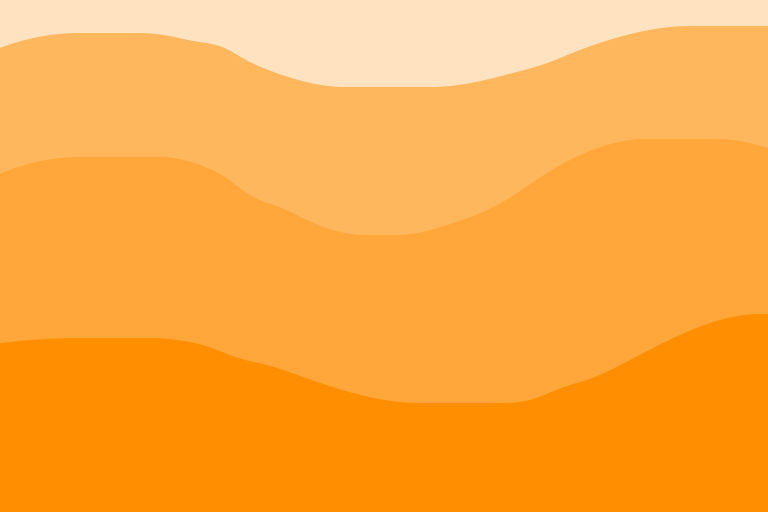
A Shadertoy shader for this background:

```glsl
// Layered orange dunes: three rolling bands rising beneath a pale cream sky.

const vec3 SKY_CREAM    = vec3(1.0, 0.886, 0.753);
const vec3 FAR_APRICOT  = vec3(1.0, 0.718, 0.369);
const vec3 MID_ORANGE   = vec3(1.0, 0.655, 0.227);
const vec3 NEAR_ORANGE  = vec3(1.0, 0.561, 0.0);

// Ridge height: left crest, central valley, right crest.
// levels: heights of the three; slopes: start and end of the fall, then of the rise.
float ridge(float x, vec3 levels, vec4 slopes) {
    float fall = smoothstep(slopes.x, slopes.y, x);
    float rise = smoothstep(slopes.z, slopes.w, x);
    return mix(mix(levels.x, levels.y, fall), levels.z, rise);
}

// Soft local swell; swell holds its centre, width and signed height.
float bump(float x, vec3 swell) {
    float d = (x - swell.x) / swell.y;
    return swell.z * exp(-d * d);
}

// Parabolic droop of the crests toward the left and right borders.
float borderDroop(float x, float leftDrop, float rightDrop) {
    float l = max(1.0 - x / 0.104, 0.0);
    float r = max((x - 0.931) / 0.069, 0.0);
    return leftDrop * l * l + rightDrop * r * r;
}

// Cover everything below the ridge with a one-pixel soft edge.
vec3 paintBelow(vec3 base, vec3 tint, float height, float y, float pixel) {
    return mix(base, tint, clamp((height - y) / pixel + 0.5, 0.0, 1.0));
}

void mainImage(out vec4 fragColor, in vec2 fragCoord) {
    vec2 uv = fragCoord / iResolution.xy;
    float pixel = 1.0 / iResolution.y;

    // Far ridge
    float farHeight = ridge(uv.x, vec3(0.9355, 0.8301, 0.9492), vec4(0.182, 0.449, 0.560, 0.898))
        + bump(uv.x, vec3(0.288, 0.030, 0.010))
        + bump(uv.x, vec3(0.710, 0.040, -0.004))
        - borderDroop(uv.x, 0.029, 0.0);

    // Middle ridge
    float midHeight = ridge(uv.x, vec3(0.6934, 0.5410, 0.7285), vec4(0.208, 0.475, 0.514, 0.840))
        + bump(uv.x, vec3(0.328, 0.029, -0.012))
        + bump(uv.x, vec3(0.651, 0.052, -0.010))
        - borderDroop(uv.x, 0.033, 0.0176);

    // Near ridge
    float nearHeight = ridge(uv.x, vec3(0.3398, 0.2129, 0.3867), vec4(0.195, 0.547, 0.658, 0.990))
        + bump(uv.x, vec3(0.310, 0.033, -0.007))
        + bump(uv.x, vec3(0.732, 0.033, 0.008))
        - borderDroop(uv.x, 0.010, 0.0);

    // Stack the bands from back to front
    vec3 color = SKY_CREAM;
    color = paintBelow(color, FAR_APRICOT, farHeight, uv.y, pixel);
    color = paintBelow(color, MID_ORANGE, midHeight, uv.y, pixel);
    color = paintBelow(color, NEAR_ORANGE, nearHeight, uv.y, pixel);

    fragColor = vec4(color, 1.0);
}
```
